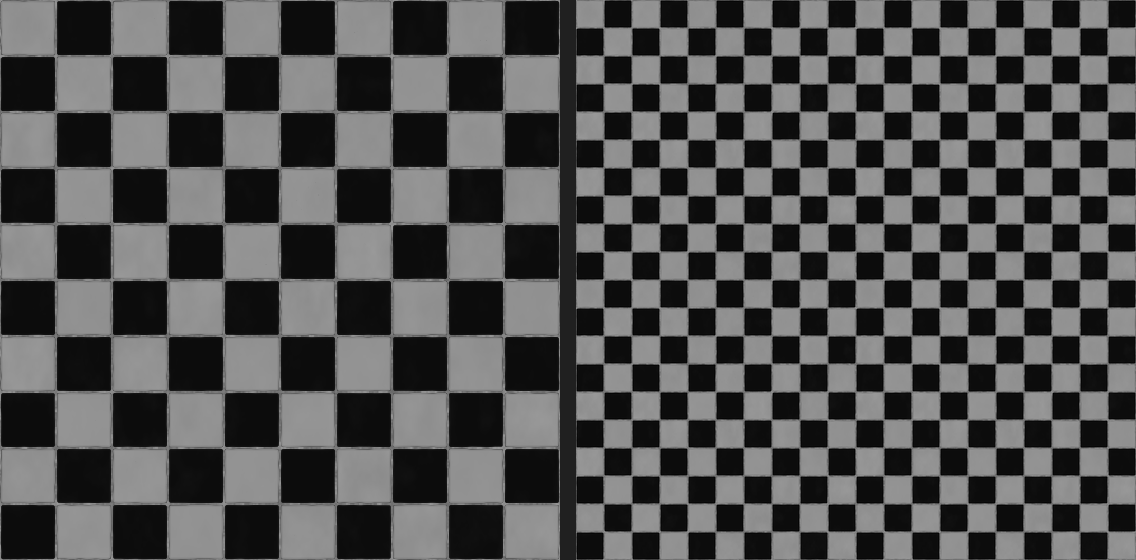
Left: one tile. Right: repeated 2 by 2.
This texture is drawn by a Shadertoy shader. Its source:

```glsl
const float TILES = 10.0;
const float GROUT_HALF = 0.019;     // in tile widths
const float CORNER_RADIUS = 0.035;
const vec3 LIGHT_GLAZE = vec3(0.572);
const vec3 DARK_GLAZE = vec3(0.046);
const vec3 GROUT = vec3(0.45);
const vec3 SEAM = vec3(0.30);

float hash(vec2 p) {
    vec3 q = fract(p.xyx * vec3(0.1031, 0.1030, 0.0973));
    q += dot(q, q.yzx + 33.33);
    return fract((q.x + q.y) * q.z);
}

// Value noise that wraps after a whole number of cells
float wrapNoise(vec2 p, vec2 period, float seed) {
    vec2 i = floor(p);
    vec2 f = p - i;
    f = f * f * (3.0 - 2.0 * f);
    vec2 a = mod(i, period) + seed;
    vec2 b = mod(i + 1.0, period) + seed;
    return mix(mix(hash(a), hash(vec2(b.x, a.y)), f.x),
               mix(hash(vec2(a.x, b.y)), hash(b), f.x), f.y);
}

// Noise with whole-number frequency per tile
float tiledNoise(vec2 p, vec2 frequency, float seed) {
    return wrapNoise(p * frequency, frequency * TILES, seed);
}

float cloud(vec2 p, float seed) {
    float sum = 0.0;
    float weight = 0.5;
    vec2 frequency = vec2(3.0, 2.0);
    for (int octave = 0; octave < 4; octave++) {
        sum += weight * tiledNoise(p, frequency, seed);
        frequency *= 2.0;
        weight *= 0.5;
        seed += 17.0;
    }
    return sum / 0.9375 - 0.5;
}

float roundedBox(vec2 p, float halfSize, float radius) {
    vec2 q = abs(p) - halfSize + radius;
    return length(max(q, 0.0)) + min(max(q.x, q.y), 0.0) - radius;
}

// Cloudy glaze, with a few faint pits on the light tiles
vec3 glaze(vec2 p, vec2 id, float isDark) {
    float seed = floor(hash(id + 5.0) * 200.0);
    float mottling = cloud(p, seed);
    float strength = mix(0.3, 1.0, hash(id + 31.0));
    float shade = (hash(id + 71.0) - 0.5) * 0.012;
    float pits = smoothstep(0.93, 1.0, tiledNoise(p, vec2(28.0), 9.0))
               * smoothstep(0.72, 0.9, tiledNoise(p, vec2(3.0), 43.0));
    vec3 light = LIGHT_GLAZE + shade + mottling * 0.07 * strength - pits * 0.1;
    vec3 dark = DARK_GLAZE + max(mottling, 0.0) * 0.07 * strength;
    return mix(light, dark, isDark);
}

// Grainy grout with pale chipped patches
vec3 grout(vec2 p) {
    float grain = tiledNoise(p, vec2(32.0), 3.0) - 0.5;
    float chips = smoothstep(0.55, 0.8, tiledNoise(p, vec2(9.0), 61.0));
    return GROUT + grain * 0.1 + chips * 0.1;
}

void mainImage(out vec4 fragColor, in vec2 fragCoord) {
    vec2 p = fragCoord / iResolution.xy * TILES;
    vec2 id = mod(floor(p), TILES);
    float isDark = 1.0 - mod(id.x + id.y, 2.0);
    float pixel = TILES / iResolution.y;

    // Slightly uneven tile outline
    float wobble = (tiledNoise(p, vec2(7.0), 23.0) - 0.5) * 0.009;
    float edge = roundedBox(fract(p) - 0.5, 0.5 - GROUT_HALF, CORNER_RADIUS) + wobble;
    float tileMask = smoothstep(0.6 * pixel, -0.6 * pixel, edge);

    // Worn rim: shaded on light tiles, faintly raised on dark ones
    float rim = smoothstep(-0.045, 0.0, edge);
    vec3 tile = glaze(p, id, isDark);
    tile += rim * mix(-0.06, 0.025, isDark);

    // Thin shadow where the tile meets the grout
    float seam = 1.0 - smoothstep(0.003, 0.011, abs(edge - 0.001));
    float seamStrength = mix(0.45, 0.9, tiledNoise(p, vec2(5.0), 81.0));

    vec3 color = mix(grout(p), tile, tileMask);
    color = mix(color, SEAM, seam * seamStrength * (1.0 - isDark));
    fragColor = vec4(color, 1.0);
}
```
